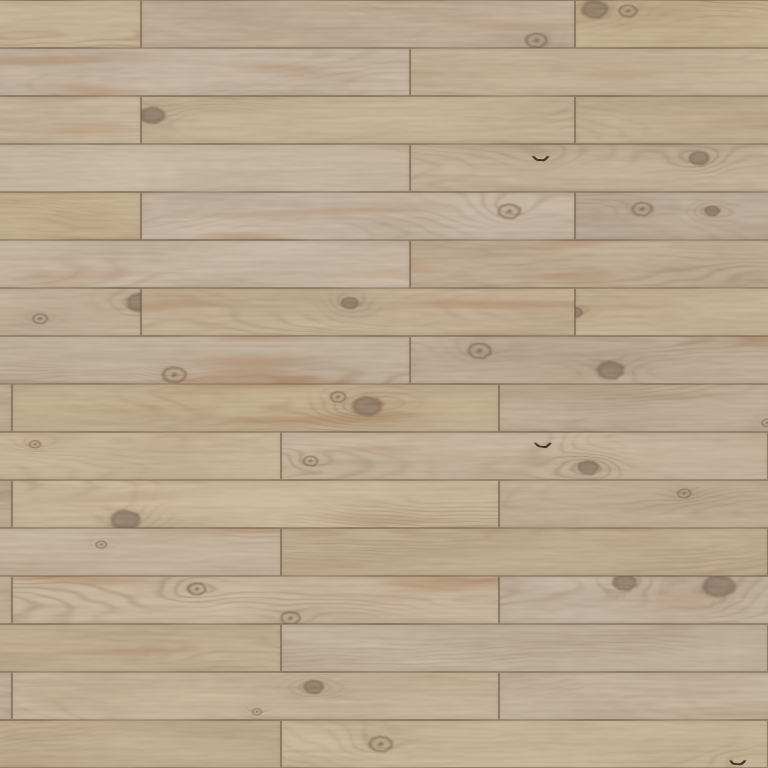
This texture is drawn by a three.js fragment shader. Its source:

```glsl
// Pale pine floor: sixteen rows of staggered planks with grain, knots and thin seams.
varying vec2 vUv;

const float ROWS = 16.0;
const float STAGGER = 0.3503;
const float TAU = 6.2831853;
const vec3 PALE_WOOD = vec3(0.79, 0.72, 0.625);
const vec3 DARK_WOOD = vec3(0.62, 0.54, 0.45);
const vec3 RED_STREAK = vec3(0.66, 0.50, 0.37);
const vec3 KNOT_GREY = vec3(0.54, 0.47, 0.41);
const vec3 KNOT_RIM = vec3(0.47, 0.38, 0.29);
const vec3 KNOT_CRACK = vec3(0.20, 0.16, 0.13);
const vec3 SEAM = vec3(0.45, 0.37, 0.28);

float hash(vec2 p) {
  vec3 q = fract(p.xyx * vec3(0.1031, 0.1030, 0.0973));
  q += dot(q, q.yzx + 33.33);
  return fract((q.x + q.y) * q.z);
}

float cornerSlope(vec2 cell, vec2 offset) {
  float angle = TAU * hash(cell);
  return dot(vec2(cos(angle), sin(angle)), offset);
}

// Gradient noise, roughly -0.7 to 0.7
float noise(vec2 p) {
  vec2 i = floor(p), f = fract(p);
  vec2 u = f * f * f * (f * (f * 6.0 - 15.0) + 10.0);
  vec2 e = vec2(1.0, 0.0);
  return mix(mix(cornerSlope(i, f), cornerSlope(i + e, f - e), u.x),
             mix(cornerSlope(i + e.yx, f - e.yx), cornerSlope(i + 1.0, f - 1.0), u.x), u.y);
}

float line(float dist, float halfWidth) {
  return 1.0 - smoothstep(halfWidth - 0.0008, halfWidth + 0.0008, dist);
}

// Masks of one knot: x grey core, y ringed rim, z crescent crack, w bend of the grain
vec4 knot(vec2 d, float radius, float kind, float flip) {
  d += 0.15 * radius * vec2(noise(d * 120.0 + kind * 50.0), noise(d * 120.0 + 9.0));
  float e = length(d / vec2(1.35, 0.9)) / radius;
  vec2 bendAt = d / (radius * vec2(4.0, 1.8));
  float bend = exp(-dot(bendAt, bendAt));
  if (kind > 0.86) {
    float arc = line(abs(length(d / vec2(1.2, 0.8)) - 0.008), 0.0016);
    return vec4(0.0, 0.0, arc * smoothstep(0.0, 0.003, d.y * flip), 0.4 * bend);
  }
  float core = 1.0 - smoothstep(0.75, 1.1, e);
  float rim = exp(-pow((e - 0.95) * 5.0, 2.0));
  if (kind > 0.42) {
    float heart = 0.7 * exp(-e * e * 12.0);
    return vec4(0.12 * core, 0.5 * rim + heart, 0.0, 0.6 * bend);
  }
  return vec4(core, 0.45 * rim, 0.0, bend);
}

// p is measured from the left end and the centre line of the plank
vec3 plankColour(vec2 p, vec2 id, float plankLength) {
  vec2 seed = 90.0 * vec2(hash(id + 3.1), hash(id + 17.7));
  vec4 knots = vec4(0.0);
  for (int i = 0; i < 3; i++) {
    vec2 key = id * 7.0 + float(i) * 13.7 + 5.0;
    float present = step(0.58, hash(key));
    vec2 centre = vec2(plankLength * hash(key + 1.3), 0.048 * (hash(key + 2.9) - 0.5));
    float kind = hash(key + 4.1);
    float radius = mix(0.006, 0.015, hash(key + 6.3)) * (kind > 0.42 ? 0.75 : 1.0);
    float flip = sign(hash(key + 8.7) - 0.5);
    knots = max(knots, present * knot(p - centre, radius, kind, flip));
  }

  // Long growth rings, bent around the knots
  float field = 2.0 * noise(p * vec2(2.4, 16.0) + seed) + 12.0 * p.y
              + 0.12 * noise(p * vec2(18.0, 60.0) + seed) + 0.65 * knots.w;
  float rings = pow(0.5 + 0.5 * sin(field * 30.0), 3.0);
  float figure = smoothstep(-0.1, 0.4, noise(p * vec2(3.0, 14.0) + seed.yx));
  figure = min(1.0, figure * mix(0.3, 1.0, hash(id + 21.0)) + 0.7 * knots.w);

  // Fine fibres and slow tonal drift
  float fibre = noise(p * vec2(8.0, 210.0) + seed) + 0.7 * noise(p * vec2(36.0, 240.0) + seed.yx);
  float drift = noise(p * vec2(5.0, 26.0) + seed + 31.0);
  float tone = 0.76 + 0.26 * (hash(id + 11.0) - 0.5) + 0.20 * fibre + 0.24 * drift;
  tone -= 0.30 * rings * figure + 0.16 * knots.w;
  vec3 colour = mix(DARK_WOOD, PALE_WOOD, clamp(tone, -0.1, 1.08));

  // Warm or greyish planks, with reddish streaks
  colour *= mix(vec3(0.99, 1.0, 1.035), vec3(1.01, 1.0, 0.96), hash(id + 41.0));
  float streak = smoothstep(0.18, 0.55, noise(p * vec2(4.0, 42.0) + seed + 57.0));
  colour = mix(colour, RED_STREAK, 0.5 * streak * hash(id + 51.0) + 0.12 * rings * figure);

  colour = mix(colour, KNOT_GREY + 0.05 * fibre, 0.75 * knots.x);
  colour = mix(colour, KNOT_RIM, min(knots.y, 0.75));
  return mix(colour, KNOT_CRACK, 0.9 * knots.z);
}

void main() {
  // Plank layout: the upper and lower halves have their own length and offset
  float down = (1.0 - vUv.y) * ROWS;
  float row = floor(down);
  float lower = step(ROWS * 0.5, row);
  float plankLength = mix(0.5651, 0.6341, lower);
  float start = mix(0.1836, 0.0156, lower) + STAGGER * mod(row, 2.0);
  float along = (vUv.x - start) / plankLength;
  vec2 id = vec2(floor(along) + 4.0, row + 1.0);
  vec2 p = vec2(fract(along) * plankLength, (0.5 - fract(down)) / ROWS);
  vec3 colour = plankColour(p, id, plankLength);

  // Seams, unevenly worn along their length
  float endDist = min(p.x, plankLength - p.x);
  float sideDist = 0.5 / ROWS - abs(p.y);
  float wear = 0.62 + 0.5 * noise(vec2(vUv.x * 9.0, floor(down + 0.5) * 5.3));
  float seam = max(0.8 * line(endDist, 0.0009), wear * line(sideDist, 0.0009));
  float shade = 0.07 * exp(-min(endDist, sideDist) * 450.0);
  gl_FragColor = vec4(mix(colour * (1.0 - shade), SEAM, seam), 1.0);
}
```
